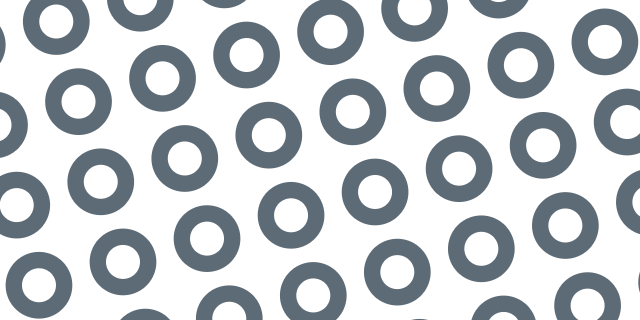
Reproduce this pattern procedurally as a Shadertoy shader.

```glsl
// Slate rings on white, set on a tilted rectangular lattice.
// The plane is rotated and folded into one cell, where the ring is the
// distance to a mid-line circle less half the band width.

// Lengths are in canvas heights.
const vec3  PAPER       = vec3(1.0);
const vec3  SLATE       = vec3(0.365, 0.418, 0.461);
const float TILT        = radians(15.51);
const vec2  PITCH       = vec2(0.2725, 0.2599);
const vec2  ANCHOR      = vec2(1.1026, 0.6505);  // centre of one ring
const float OUTER_RADIUS = 0.1042;
const float HOLE_RADIUS  = 0.0531;

vec2 rotate(vec2 p, float angle) {
    float c = cos(angle), s = sin(angle);
    return vec2(c * p.x + s * p.y, c * p.y - s * p.x);
}

// Offset from the nearest lattice point.
vec2 foldToCell(vec2 p) {
    return p - PITCH * round(p / PITCH);
}

float ringDistance(vec2 p) {
    float midRadius = 0.5 * (OUTER_RADIUS + HOLE_RADIUS);
    float halfBand  = 0.5 * (OUTER_RADIUS - HOLE_RADIUS);
    return abs(length(p) - midRadius) - halfBand;
}

void mainImage(out vec4 fragColor, in vec2 fragCoord) {
    vec2 p = fragCoord / iResolution.y;
    vec2 cell = foldToCell(rotate(p - ANCHOR, TILT));

    // One-pixel edge coverage.
    float ink = clamp(0.5 - ringDistance(cell) * iResolution.y, 0.0, 1.0);
    fragColor = vec4(mix(PAPER, SLATE, ink), 1.0);
}
```
